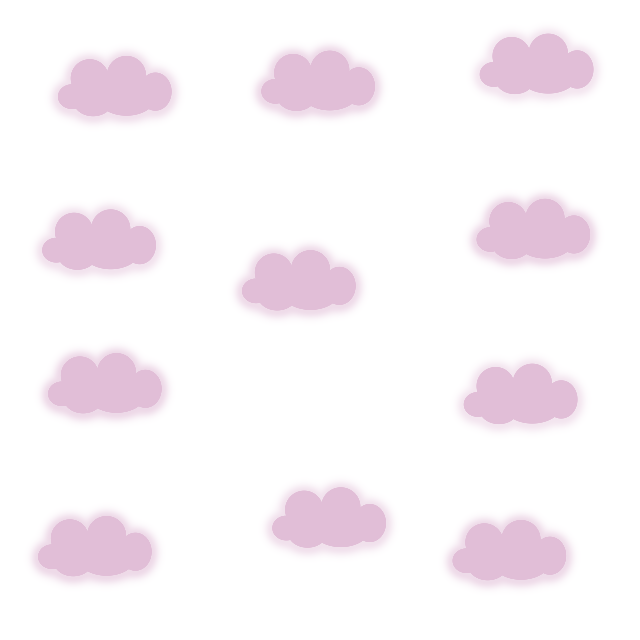
This pattern is drawn by a Shadertoy shader. Its source:

```glsl
// Scattered pink clouds with a soft glow on white, tiling in both directions.

const vec3 WHITE = vec3(1.0);
const vec3 PINK = vec3(0.882, 0.745, 0.843);

// Lobes of one cloud: centre.xy, radii.zw, in 1/1152 of the canvas
const vec4 LOBES[6] = vec4[6](
    vec4(-77.0, -19.0, 26.0, 23.0),
    vec4(-45.0, 14.0, 35.0, 35.0),
    vec4(-39.0, -27.0, 36.0, 28.0),
    vec4(21.0, 19.0, 36.0, 36.0),
    vec4(21.0, -17.0, 55.0, 37.0),
    vec4(73.0, -10.0, 30.0, 35.0));

vec3 hash32(vec2 p) {
    vec3 q = fract(vec3(p.xyx) * vec3(0.1031, 0.1030, 0.0973));
    q += dot(q, q.yxz + 33.33);
    return fract((q.xxy + q.yzz) * q.zyx);
}

float ellipseDistance(vec2 p, vec2 radii) {
    float k = length(p / radii);
    return k * (k - 1.0) / max(length(p / (radii * radii)), 1e-5);
}

// x: crisp union of the lobes, y: smooth union for the glow
vec2 cloudDistance(vec2 p) {
    float crisp = 1e3, soft = 1e-12;
    for (int i = 0; i < 6; i++) {
        float d = ellipseDistance(p - LOBES[i].xy, LOBES[i].zw);
        crisp = min(crisp, d);
        soft += exp(-d / 4.0);
    }
    return vec2(crisp, -4.0 * log(soft));
}

void mainImage(out vec4 fragColor, in vec2 fragCoord) {
    vec2 uv = fragCoord / iResolution.xy;
    float pixel = 1152.0 / iResolution.y;
    float body = 0.0, glow = 0.0;

    // Three columns; the middle one is sparser and staggered
    for (int column = 0; column < 3; column++) {
        int rows = column == 1 ? 3 : 4;
        for (int row = 0; row < rows; row++) {
            vec3 rnd = hash32(vec2(column, row) * 7.0 + 3.0);
            vec2 centre = vec2((float(column) + 0.48) / 3.0,
                               (float(row) + 0.5) / float(rows) + (column == 1 ? 0.05 : 0.0));
            centre += (rnd.xy - 0.5) * vec2(0.07, 0.06);

            // Nearest wrapped copy of this cloud
            vec2 p = uv - centre;
            p = (p - round(p)) * 1152.0;

            float edge = cloudDistance(p).x;
            float halo = max(cloudDistance(p + vec2(0.0, 2.0)).y, 0.0) / 12.5;
            body = max(body, 1.0 - smoothstep(-0.6 * pixel, 0.6 * pixel, edge));
            glow = max(glow, mix(0.38, 0.6, rnd.z) * exp(-halo * halo));
        }
    }

    fragColor = vec4(mix(WHITE, PINK, max(body, glow)), 1.0);
}
```
